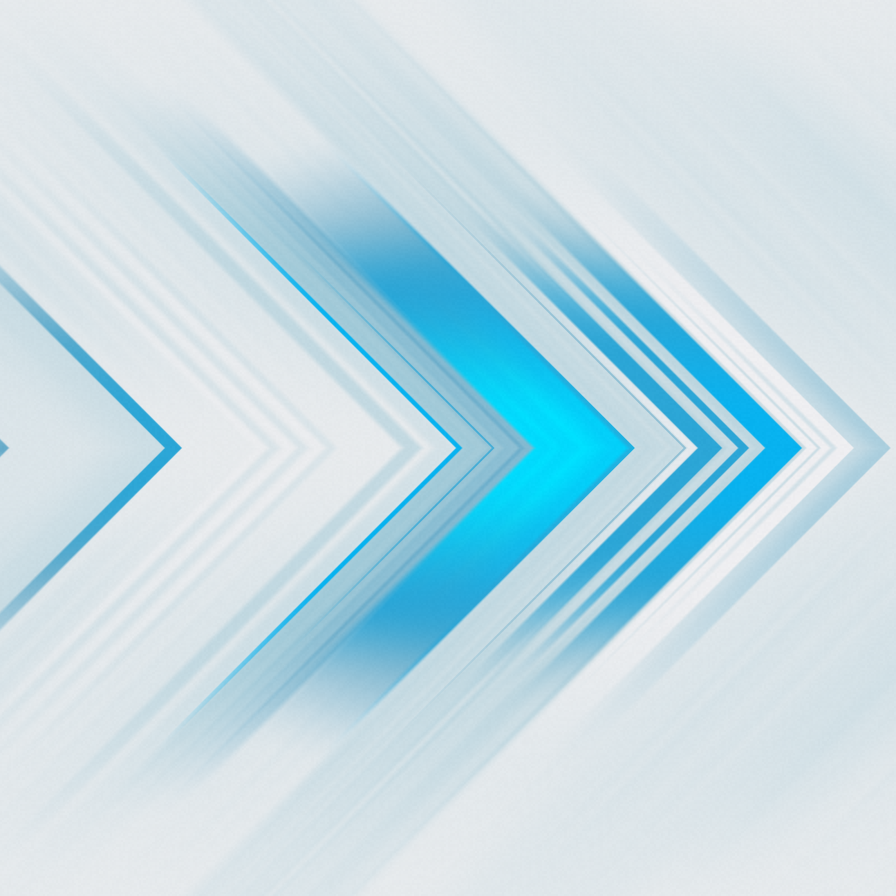
Give the GLSL for this background, as a three.js fragment shader.

```glsl
varying vec2 vUv;

const vec3 PAPER = vec3(0.905, 0.918, 0.927);
const vec3 WHITE = vec3(0.935, 0.935, 0.945);
const vec3 MIST = vec3(0.72, 0.83, 0.87);
const vec3 STEEL = vec3(0.40, 0.67, 0.79);
const vec3 BLUE = vec3(0.17, 0.65, 0.84);
const vec3 AZURE = vec3(0.03, 0.70, 0.94);
const vec3 CYAN = vec3(0.0, 0.88, 1.0);

float hash(vec2 p) {
  return fract(sin(dot(p, vec2(127.1, 311.7))) * 43758.5453);
}

// Smooth one-dimensional noise, used for streaks along the chevrons
float streak(float x, float seed) {
  float cell = floor(x);
  float t = smoothstep(0.0, 1.0, x - cell);
  return mix(hash(vec2(cell, seed)), hash(vec2(cell + 1.0, seed)), t);
}

float band(float q, float from, float to, float soft) {
  return smoothstep(from - soft, from + soft, q) * (1.0 - smoothstep(to - soft, to + soft, q));
}

float fade(float d, float start, float end) {
  return 1.0 - smoothstep(start, end, d);
}

// Colour shifts from the bright tip towards the muted arms
vec3 armColor(vec3 tip, vec3 arm, float d, float reach) {
  vec3 c = mix(tip, arm, smoothstep(0.08, 0.6, d / reach));
  return mix(c, STEEL, smoothstep(0.55, 0.9, d / reach));
}

vec3 backdrop(float q, float d) {
  float fine = streak(q * 75.0, 3.0);
  float broad = streak(q * 24.0, 8.0);
  float arms = smoothstep(0.0, 0.2, d) * fade(d, 0.26, 0.56);
  vec3 c = mix(PAPER, MIST, arms * (0.12 + 0.3 * fine * broad));
  c = mix(c, MIST, 0.35 * band(q, 1.21, 1.29, 0.05) * fade(d, 0.3, 0.55));
  return mix(c, MIST, 0.14 * band(q, 1.0, 1.2, 0.04));
}

vec3 leftChevrons(vec3 c, float q, float d, float soft) {
  float inside = 1.0 - smoothstep(0.186 - soft, 0.186 + soft, q);
  c = mix(c, MIST, inside * (0.25 + 0.35 * smoothstep(0.08, 0.186, q)) * fade(d, 0.15, 0.4));
  c = mix(c, STEEL, (1.0 - smoothstep(0.008, 0.012, q)) * fade(d, 0.0, 0.04));
  c = mix(c, armColor(BLUE, STEEL, d, 0.3), band(q, 0.184, 0.203, soft) * fade(d, 0.1, 0.29));
  // Pale repeated ridges
  for (int i = 0; i < 3; i++) {
    float tip = 0.306 + 0.032 * float(i);
    c = mix(c, MIST, 0.27 * band(q, tip - 0.006, tip + 0.006, 0.005) * fade(d, 0.15, 0.42));
    c = mix(c, WHITE, 0.5 * band(q, tip - 0.02, tip - 0.009, 0.005) * fade(d, 0.1, 0.4));
  }
  c = mix(c, MIST, 0.75 * band(q, 0.449, 0.471, 0.006) * fade(d, 0.18, 0.48));
  return mix(c, MIST, 0.4 * band(q, 0.483, 0.51, 0.008) * fade(d, 0.1, 0.42));
}

vec3 centreChevrons(vec3 c, float q, float d, float soft) {
  // Steel ramp in front of the bright wedge
  float lines = streak(q * 170.0, 5.0);
  vec3 ramp = mix(vec3(0.61, 0.78, 0.84), STEEL, smoothstep(0.53, 0.596, q));
  ramp = mix(ramp, MIST, 0.4 * lines);
  c = mix(c, ramp, band(q, 0.514, 0.602, soft) * fade(d, 0.18, 0.42));
  c = mix(c, AZURE, band(q, 0.509, 0.516, 0.0015) * fade(d, 0.14, 0.34));
  c = mix(c, BLUE, 0.75 * band(q, 0.549, 0.552, 0.001) * fade(d, 0.06, 0.24));
  // Bright wedge, with ridges along its arms
  float ridges = streak(q * 95.0, 12.0);
  vec3 wedge = armColor(CYAN, BLUE, d, 0.3);
  wedge = mix(wedge, AZURE, (0.28 * ridges + 0.35 * smoothstep(0.66, 0.708, q)) * fade(d, 0.1, 0.2));
  wedge = mix(wedge, BLUE, 0.7 * band(q, 0.701, 0.712, 0.004));
  float left = smoothstep(0.596 - soft * 3.0, 0.596 + soft * 3.0, q);
  float right = 1.0 - smoothstep(0.709 - soft, 0.709 + soft, q);
  return mix(c, wedge, left * right * fade(d + 0.25 * (0.71 - q), 0.2, 0.36));
}

vec3 rightChevrons(vec3 c, float q, float d, float soft) {
  float lines = streak(q * 130.0, 21.0);
  vec3 pale = mix(MIST, PAPER, 0.45 * lines);
  c = mix(c, pale, band(q, 0.709, 0.9, soft) * (0.3 + 0.65 * fade(d, 0.2, 0.5)));
  c = mix(c, STEEL, 0.55 * band(q, 0.763, 0.766, 0.001) * fade(d, 0.1, 0.35));
  c = mix(c, WHITE, 0.8 * band(q, 0.767, 0.778, 0.002) * fade(d, 0.0, 0.25));
  // Three blue bars
  vec3 bar = armColor(BLUE, BLUE, d, 0.28);
  c = mix(c, bar, band(q, 0.779, 0.806, soft) * fade(d, 0.1, 0.28));
  c = mix(c, bar, band(q, 0.824, 0.836, soft) * fade(d, 0.1, 0.28));
  vec3 lead = armColor(AZURE, BLUE, d, 0.3);
  c = mix(c, lead, band(q, 0.854, 0.895, soft) * fade(d, 0.13, 0.3));
  // White gap and outer veil
  c = mix(c, WHITE, band(q, 0.901, 0.953, soft) * fade(d, 0.1, 0.4));
  c = mix(c, MIST, 0.65 * band(q, 0.912, 0.916, 0.002) * fade(d, 0.05, 0.3));
  c = mix(c, MIST, 0.5 * band(q, 0.927, 0.934, 0.003) * fade(d, 0.03, 0.25));
  float veil = band(q, 0.953, 0.994, soft) * (0.55 + 0.45 * smoothstep(0.953, 0.99, q));
  return mix(c, vec3(0.67, 0.81, 0.87), veil * fade(d, 0.04, 0.36));
}

void main() {
  float d = abs(vUv.y - 0.5);
  float q = vUv.x + d;
  float soft = 0.0015 + 0.06 * d * d;
  vec3 color = backdrop(q, d);
  color = leftChevrons(color, q, d, soft);
  color = centreChevrons(color, q, d, soft);
  color = rightChevrons(color, q, d, soft);
  // Fine paper grain
  color += 0.012 * (hash(floor(vUv * 400.0)) - 0.5);
  gl_FragColor = vec4(color, 1.0);
}
```
